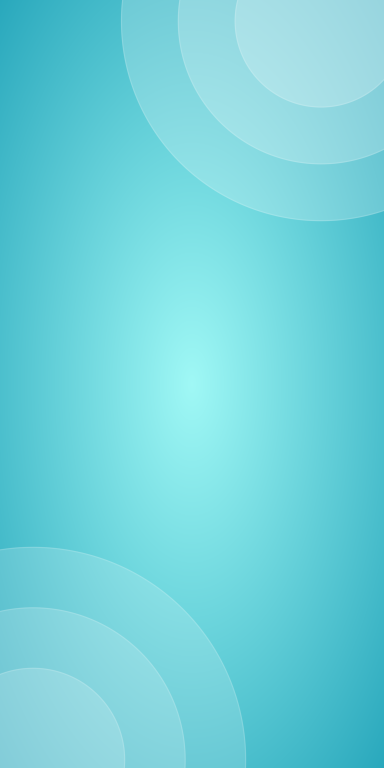
Reproduce this background procedurally as a Shadertoy shader.

```glsl
const vec3 GLOW_COLOR = vec3(0.625, 0.972, 0.962);
const vec3 CORNER_COLOR = vec3(0.160, 0.658, 0.738);
const float RIM_WIDTH = 0.0028;
const float RIM_ALPHA = 0.16;

// Elliptical gradient reaching its end colour at the corners
vec3 radialGlow(vec2 uv, vec3 inner, vec3 outer) {
    float t = length(uv - 0.5) / length(vec2(0.5));
    return mix(inner, outer, t);
}

// Translucent white disc with a thin bright rim
vec3 addDisc(vec3 color, float dist, float radius, float alpha, float pixel) {
    float edge = dist - radius;
    float fill = smoothstep(pixel, -pixel, edge);
    float rim = smoothstep(0.5 * RIM_WIDTH + pixel, 0.5 * RIM_WIDTH - pixel,
                           abs(edge + 0.5 * RIM_WIDTH));
    color = mix(color, vec3(1.0), alpha * fill);
    return mix(color, vec3(1.0), RIM_ALPHA * rim);
}

// Three concentric discs, stacked from the largest inwards
vec3 addDiscStack(vec3 color, vec2 p, vec2 center, float radius,
                  float spacing, float alpha, float pixel) {
    float dist = length(p - center);
    for (int i = 0; i < 3; i++) {
        color = addDisc(color, dist, radius - float(i) * spacing, alpha, pixel);
    }
    return color;
}

void mainImage(out vec4 fragColor, in vec2 fragCoord) {
    vec2 uv = fragCoord / iResolution.xy;
    vec2 p = uv * vec2(1.0, 2.0);
    float pixel = 0.7 / iResolution.x;

    vec3 color = radialGlow(uv, GLOW_COLOR, CORNER_COLOR);

    // Upper right and lower left discs
    color = addDiscStack(color, p, vec2(0.836, 1.945), 0.521, 0.148, 0.215, pixel);
    color = addDiscStack(color, p, vec2(0.086, 0.021), 0.555, 0.1575, 0.165, pixel);

    fragColor = vec4(color, 1.0);
}
```
